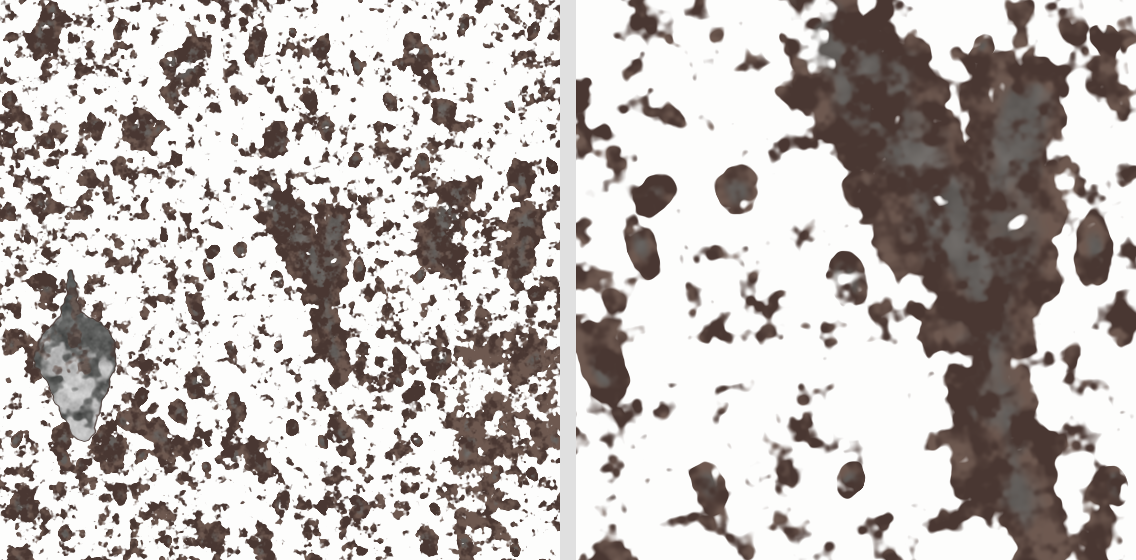
Left, the full canvas; right, a detail of the centre.
Give the GLSL for this texture, as a three.js fragment shader.

```glsl
// Rust-pitted white paint: ragged brown spots, fine speckle and one grey flake.
// Spots and stains raise a "cover" field that lowers the cut through fine noise,
// so that every stain breaks up into the same sharp grains at its rim.
#define GRAIN_SCALE 62.0
#define GRAIN_CUT 0.575
#define GRAIN_SOFTNESS 0.11
#define SPOT_COVER 0.36
#define STAIN_COVER 0.17
#define RAGGEDNESS 0.95
#define WHITE vec3(0.993, 0.993, 0.99)
#define DARK_RUST vec3(0.285, 0.215, 0.195)
#define PALE_RUST vec3(0.43, 0.35, 0.315)
#define STEEL vec3(0.36, 0.365, 0.36)

varying vec2 vUv;

float hash(vec2 p) {
  vec3 q = fract(vec3(p.xyx) * 0.1031);
  q += dot(q, q.yzx + 33.33);
  return fract((q.x + q.y) * q.z);
}

float noise(vec2 p) {
  vec2 i = floor(p), f = fract(p);
  f = f * f * (3.0 - 2.0 * f);
  return mix(mix(hash(i), hash(i + vec2(1.0, 0.0)), f.x),
             mix(hash(i + vec2(0.0, 1.0)), hash(i + 1.0), f.x), f.y);
}

// Three rotated octaves, with a mean of one half
float fbm(vec2 p) {
  float sum = 0.0, weight = 0.5;
  for (int i = 0; i < 3; i++) {
    sum += weight * noise(p);
    p = mat2(1.5, 1.2, -1.2, 1.5) * p + 17.3;
    weight *= 0.6;
  }
  return sum / 0.98;
}

// Signed distance to a capsule whose radius runs from ra to rb
float taper(vec2 p, vec2 a, vec2 b, float ra, float rb) {
  vec2 axis = b - a;
  float h = clamp(dot(p - a, axis) / dot(axis, axis), 0.0, 1.0);
  return length(p - a - axis * h) - mix(ra, rb, h);
}

// Scattered upright spots: 1 at a centre, 0 at a rim, negative outside
float spots(vec2 p, float cells, float chance, float rMin, float rMax) {
  vec2 home = floor(p * cells);
  float field = -1.0;
  for (int y = -1; y <= 1; y++) {
    for (int x = -1; x <= 1; x++) {
      vec2 id = home + vec2(float(x), float(y)) + cells * 3.0;
      if (hash(id + 5.7) > chance) continue;
      vec2 jitter = 0.15 + 0.7 * vec2(hash(id + 11.1), hash(id + 29.4));
      vec2 d = p - (id - cells * 3.0 + jitter) / cells;
      d.x += d.y * (hash(id + 41.0) - 0.5) * 0.7;
      d *= vec2(1.2, mix(0.65, 1.05, hash(id + 53.0)));
      field = max(field, 1.0 - length(d) / mix(rMin, rMax, hash(id + 67.0)));
    }
  }
  return field;
}

// Large merged rust patches, as a signed distance
float patches(vec2 p) {
  float d = taper(p, vec2(0.51, 0.615), vec2(0.575, 0.50), 0.048, 0.042);
  d = min(d, taper(p, vec2(0.595, 0.605), vec2(0.575, 0.50), 0.038, 0.042));
  d = min(d, taper(p, vec2(0.575, 0.50), vec2(0.605, 0.33), 0.04, 0.022));
  d = min(d, taper(p, vec2(0.815, 0.65), vec2(0.775, 0.55), 0.035, 0.04));
  d = min(d, taper(p, vec2(0.94, 0.60), vec2(0.925, 0.50), 0.036, 0.02));
  d = min(d, taper(p, vec2(0.345, 0.90), vec2(0.315, 0.84), 0.036, 0.024));
  d = min(d, taper(p, vec2(0.235, 0.255), vec2(0.315, 0.20), 0.024, 0.027));
  return min(d, taper(p, vec2(0.42, 0.26), vec2(0.415, 0.18), 0.02, 0.02));
}

// Broad cloudy stain at the lower right
float stain(vec2 p) {
  float d = taper(p, vec2(0.84, 0.36), vec2(1.0, 0.27), 0.055, 0.085);
  return min(d, taper(p, vec2(0.88, 0.28), vec2(0.85, 0.02), 0.06, 0.035));
}

float flake(vec2 p) {
  float d = taper(p, vec2(0.137, 0.36), vec2(0.147, 0.235), 0.076, 0.022);
  return min(d, taper(p, vec2(0.126, 0.515), vec2(0.133, 0.41), 0.002, 0.024));
}

void main() {
  vec2 p = vUv;
  float rough = fbm(p * 38.0 + 80.0), grain = fbm(p * GRAIN_SCALE + 7.0);
  float density = noise(p * 7.0 + 3.0) + 0.6 * noise(p * 17.0 + 31.0) - 0.8;

  // Cover from spots, patches and stain
  float depth = max(spots(p, 7.0, 0.55, 0.021, 0.038),
                    spots(p, 15.0, 0.43, 0.009, 0.019));
  depth = max(depth, -patches(p) / 0.042) + RAGGEDNESS * (rough - 0.5);
  float spot = smoothstep(-0.12, 0.3, depth);
  float cloud = smoothstep(0.03, -0.03, stain(p) + 0.13 * (rough - 0.5));
  float cover = max(SPOT_COVER * spot, STAIN_COVER * cloud) + 0.17 * density;
  float ink = smoothstep(0.0, GRAIN_SOFTNESS, grain + cover - GRAIN_CUT);

  // Brown rust, with grey mottled hearts in the deep spots
  float tone = fbm(p * 75.0 + 140.0);
  vec3 rust = mix(DARK_RUST, PALE_RUST, smoothstep(0.4, 0.75, tone + 0.16 * cloud));
  float heart = smoothstep(0.35, 0.85, depth) * smoothstep(0.38, 0.65, tone);
  rust = mix(rust, STEEL + 0.22 * (grain - 0.4), 0.75 * heart);
  vec3 color = mix(WHITE, rust, ink);

  // Grey flake, paler toward its foot, with a thin dark rim
  float edge = flake(p) + 0.022 * (rough - 0.5);
  float pale = smoothstep(0.43, 0.64, fbm(p * 32.0 + 210.0) + 1.3 * (0.33 - p.y));
  vec3 metal = mix(STEEL, vec3(0.74), pale) + 0.3 * (grain - 0.5);
  metal = mix(metal, rust, smoothstep(0.5, 0.62, rough + 1.5 * (p.y - 0.42)) * 0.7);
  metal = mix(metal, DARK_RUST, 0.8 * smoothstep(-0.004, -0.001, edge));
  color = mix(color, metal, smoothstep(0.0015, -0.0015, edge));

  gl_FragColor = vec4(color, 1.0);
}
```
